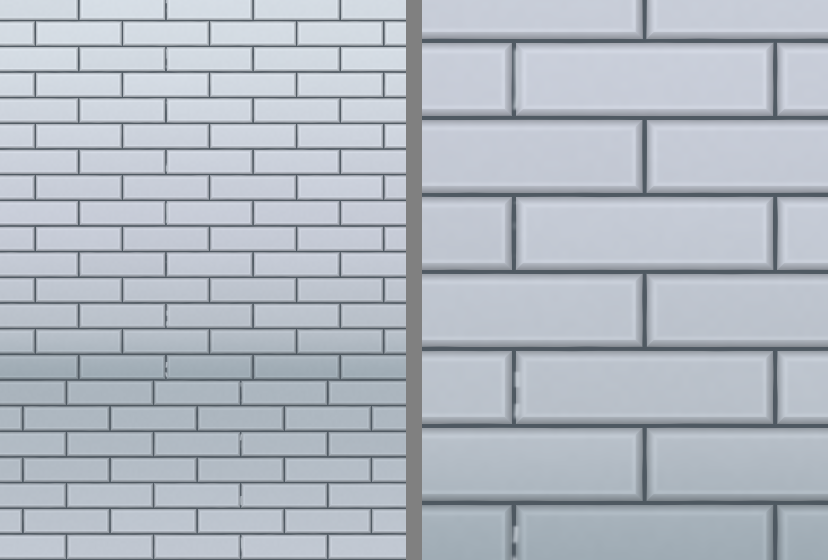
Left, the full canvas; right, a detail of the centre.
Reproduce this pattern procedurally as a Shadertoy shader.

```glsl
// Bevelled pale blue-grey wall tiles in running bond, folded at an inner corner.

float hash(vec2 p) {
    vec3 q = fract(vec3(p.xyx) * 0.1031);
    q += dot(q, q.yzx + 33.33);
    return fract((q.x + q.y) * q.z);
}

float valueNoise(vec2 p) {
    vec2 cell = floor(p), f = fract(p);
    f = f * f * (3.0 - 2.0 * f);
    float low = mix(hash(cell), hash(cell + vec2(1, 0)), f.x);
    float high = mix(hash(cell + vec2(0, 1)), hash(cell + vec2(1, 1)), f.x);
    return mix(low, high, f.y);
}

float bell(float x, float width) {
    return exp(-x * x / (width * width));
}

// Light falls off toward the fold from both sides.
vec3 wallColor(float y, bool aboveFold) {
    if (!aboveFold)
        return mix(vec3(0.775, 0.80, 0.84), vec3(0.67, 0.71, 0.745), smoothstep(-0.1, 0.33, y));
    vec3 color = mix(vec3(0.62, 0.67, 0.705), vec3(0.725, 0.755, 0.79), smoothstep(0.315, 0.43, y));
    color = mix(color, vec3(0.78, 0.80, 0.845), smoothstep(0.38, 0.62, y));
    return mix(color, vec3(0.83, 0.86, 0.89), smoothstep(0.58, 0.95, y));
}

void mainImage(out vec4 fragColor, in vec2 fragCoord) {
    vec2 uv = fragCoord / iResolution.xy;
    vec2 grid = uv * vec2(4.66, 21.82) - vec2(0.0, 0.015);
    float pixel = 21.82 / iResolution.y;

    // Running bond, with the courses shifted below the fold
    float row = floor(grid.y);
    bool aboveFold = row >= 7.0;
    float oddRow = mod(row, 2.0);
    grid.x -= (aboveFold ? 0.405 : 0.763) + 0.5 * oddRow;
    vec2 tile = floor(grid);

    // Distances to the tile edges, in course heights
    vec2 size = vec2(3.39, 1.0);
    vec2 nearLow = fract(grid) * size;
    vec2 nearHigh = size - nearLow;
    vec2 edge = min(nearLow, nearHigh);
    float d = min(edge.x, edge.y);

    // Glazed face
    vec3 color = wallColor(uv.y, aboveFold);
    color *= 1.0 + 0.018 * (hash(tile + 17.0) - 0.5);
    color *= 1.0 + 0.012 * (nearLow.y - 0.5);
    color += 0.008 * (valueNoise(uv * vec2(140, 190)) - 0.5);

    // Mitred bevels lit from the upper left
    float sideShade = nearLow.x < nearHigh.x ? 1.015 : 0.94;
    float flatShade = nearLow.y < nearHigh.y ? 0.92 : 1.01;
    float mitre = smoothstep(-pixel, pixel, edge.x - edge.y);
    float bevel = 1.0 - smoothstep(0.115 - 0.5 * pixel, 0.115 + 0.5 * pixel, d);
    color *= mix(1.0, mix(sideShade, flatShade, mitre), bevel);
    color += 0.04 * bell(d - 0.135, 0.03);

    // Shadowed joints
    color *= 1.0 - 0.24 * bell(d, 0.075);
    float halfJoint = 0.027 + 0.008 * (valueNoise(grid * vec2(9, 3)) - 0.5);
    float joint = 1.0 - smoothstep(halfJoint - 0.5 * pixel, halfJoint + 0.5 * pixel, d);
    color = mix(color, vec3(0.29, 0.33, 0.365), 0.92 * joint);

    // Chipped glaze along one worn upright joint
    float upright = floor(grid.x + 0.5);
    bool worn = aboveFold ? oddRow > 0.5 && upright == 1.0 : oddRow < 0.5 && upright == 2.0;
    if (worn) {
        float across = (grid.x - upright) * size.x;
        float wander = 0.05 * (valueNoise(vec2(grid.y * 3.0, row)) - 0.5);
        float chips = smoothstep(0.35, 0.65, valueNoise(vec2(grid.y * 5.0, row + 9.0)));
        float ends = smoothstep(0.06, 0.16, edge.y);
        color = mix(color, vec3(0.79, 0.82, 0.85), 0.75 * ends * chips * bell(across - 0.025 - wander, 0.04));
    }

    fragColor = vec4(clamp(color, 0.0, 1.0), 1.0);
}
```
